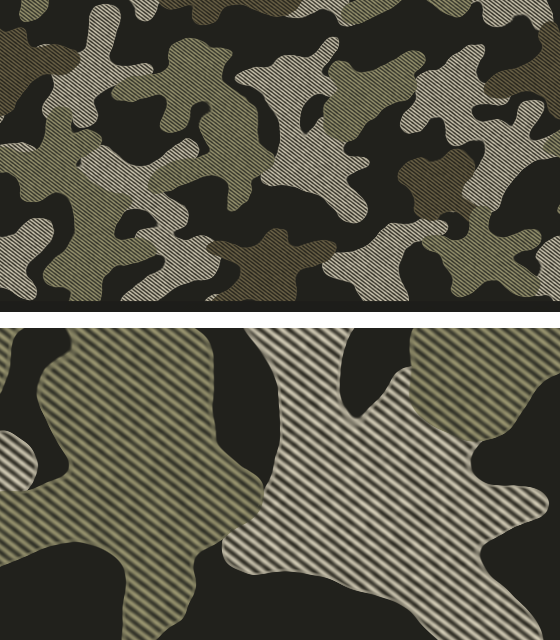
Top: the whole. Bottom: its middle third, enlarged.
Write a WebGL 2 fragment shader that draws this pattern.

```glsl
#version 300 es
precision highp float;

uniform vec2 u_resolution;
out vec4 fragColor;

// Lengths are fractions of the canvas height
const float CELL = 0.30;
const float CORE_RADIUS = 0.070;
const int ARMS = 5;
const vec2 ARM_LENGTH = vec2(0.065, 0.195);
const vec2 ARM_RADIUS = vec2(0.028, 0.044);
const vec2 ARM_TAPER = vec2(0.75, 1.12);
const float FILLET = 0.045;
const vec2 STRETCH = vec2(1.25, 0.92);
const float LEAN = 0.42;
const float JITTER = 0.3;
const float WARP = 0.055;
const float WARP_SCALE = 7.0;
const float NIBBLE = 0.006;
const float NIBBLE_SCALE = 40.0;
const float STRIPE_PERIOD = 0.0094;
const vec2 STRIPE_NORMAL = vec2(0.61, 0.79);
const float GRAIN = 0.22;
const float GRAIN_SCALE = 140.0;
const float RIM_WIDTH = 0.0028;
const float BAR_HEIGHT = 0.035;
const float TAU = 6.28318;

const vec3 GROUND = vec3(0.13, 0.13, 0.11);
const vec3 BAR = vec3(0.115, 0.113, 0.10);
const vec3 TAN_LIGHT = vec3(0.76, 0.735, 0.655);
const vec3 TAN_DARK = vec3(0.24, 0.23, 0.19);
const vec3 GREEN_LIGHT = vec3(0.56, 0.545, 0.41);
const vec3 GREEN_DARK = vec3(0.23, 0.23, 0.18);
const vec3 BROWN_LIGHT = vec3(0.40, 0.365, 0.265);
const vec3 BROWN_DARK = vec3(0.17, 0.16, 0.12);

vec2 hash2(vec2 p) {
    vec3 q = fract(p.xyx * vec3(0.1031, 0.1030, 0.0973));
    q += dot(q, q.yzx + 33.33);
    return fract((q.xx + q.yz) * q.zy);
}

vec2 noise2(vec2 p) {
    vec2 i = floor(p);
    vec2 f = fract(p);
    f = f * f * (3.0 - 2.0 * f);
    vec2 low = mix(hash2(i), hash2(i + vec2(1, 0)), f.x);
    vec2 high = mix(hash2(i + vec2(0, 1)), hash2(i + vec2(1, 1)), f.x);
    return mix(low, high, f.y) - 0.5;
}

float smoothMin(float a, float b, float k) {
    float h = max(k - abs(a - b), 0.0) / k;
    return min(a, b) - 0.25 * h * h * k;
}

// Limb that swells towards its tip
float limb(vec2 p, vec2 tip, float radius) {
    float t = clamp(dot(p, tip) / dot(tip, tip), 0.0, 1.0);
    return length(p - t * tip) - radius * mix(ARM_TAPER.x, ARM_TAPER.y, t);
}

// Round core with a ring of uneven arms, leaning up to the right
float patchDistance(vec2 p, vec2 id) {
    float c = cos(LEAN);
    float s = sin(LEAN);
    p = vec2(c * p.x + s * p.y, c * p.y - s * p.x) / STRETCH;
    float spin = hash2(id + 17.0).x * TAU;
    float d = length(p) - CORE_RADIUS;
    for (int i = 0; i < ARMS; i++) {
        vec2 h = hash2(id * 7.0 + float(i) * 3.7 + 51.0);
        float angle = spin + (float(i) + 0.8 * (h.x - 0.5)) * TAU / float(ARMS);
        vec2 tip = vec2(cos(angle), sin(angle)) * mix(ARM_LENGTH.x, ARM_LENGTH.y, h.y);
        float radius = mix(ARM_RADIUS.x, ARM_RADIUS.y, fract(h.x * 9.0 + h.y));
        d = smoothMin(d, limb(p, tip, radius), FILLET);
    }
    return d;
}

// Distances to the tan, green and brown layers
vec3 layerDistances(vec2 p) {
    vec3 d = vec3(1.0);
    for (int j = -1; j <= 1; j++) {
        float row = floor(p.y / CELL) + float(j);
        float shift = 0.5 * mod(row, 2.0);
        for (int i = -1; i <= 1; i++) {
            float col = floor(p.x / CELL - shift) + float(i);
            vec2 id = vec2(col, row);
            vec2 center = id + vec2(shift, 0.0) + 0.5 + JITTER * (hash2(id) - 0.5);
            float patchD = patchDistance(p - center * CELL, id);
            float kind = mod(col + floor(6.0 * hash2(vec2(row, 5.0)).x), 6.0);
            if (mod(kind, 2.0) < 0.5) d.x = smoothMin(d.x, patchD, FILLET);
            else if (kind < 4.0) d.y = smoothMin(d.y, patchD, FILLET);
            else d.z = min(d.z, patchD + 0.004);
        }
    }
    return d;
}

void main() {
    float px = 1.0 / u_resolution.y;
    vec2 p = gl_FragCoord.xy * px;

    // Bent, slightly nibbled patch outlines
    vec2 bent = p + WARP * noise2(p * WARP_SCALE) + NIBBLE * noise2(p * NIBBLE_SCALE);
    vec3 d = layerDistances(bent + 3.0 * CELL);
    vec3 cover = 1.0 - smoothstep(-0.6 * px, 0.6 * px, d);

    // Grainy diagonal twill, faded when too fine to resolve
    float wave = sin(dot(p, STRIPE_NORMAL) * TAU / STRIPE_PERIOD);
    float twill = 0.5 + 0.5 * wave * smoothstep(1.5, 2.5, STRIPE_PERIOD / px);
    twill += GRAIN * noise2(p * GRAIN_SCALE).x;

    // Light rim along the outer edge of the patches
    float edge = min(d.x, min(d.y, d.z));
    float rim = 1.0 - smoothstep(0.0, RIM_WIDTH, abs(edge + 0.5 * RIM_WIDTH));
    float thread = mix(twill, 0.8, 0.6 * rim);

    // Layers from back to front
    vec3 color = GROUND;
    color = mix(color, mix(TAN_DARK, TAN_LIGHT, thread), cover.x);
    color = mix(color, mix(BROWN_DARK, BROWN_LIGHT, thread), cover.z);
    color = mix(color, mix(GREEN_DARK, GREEN_LIGHT, thread), cover.y);

    // Plain bar at the foot
    float bar = 1.0 - smoothstep(-0.6 * px, 0.6 * px, p.y - BAR_HEIGHT);
    fragColor = vec4(mix(color, BAR, bar), 1.0);
}
```
